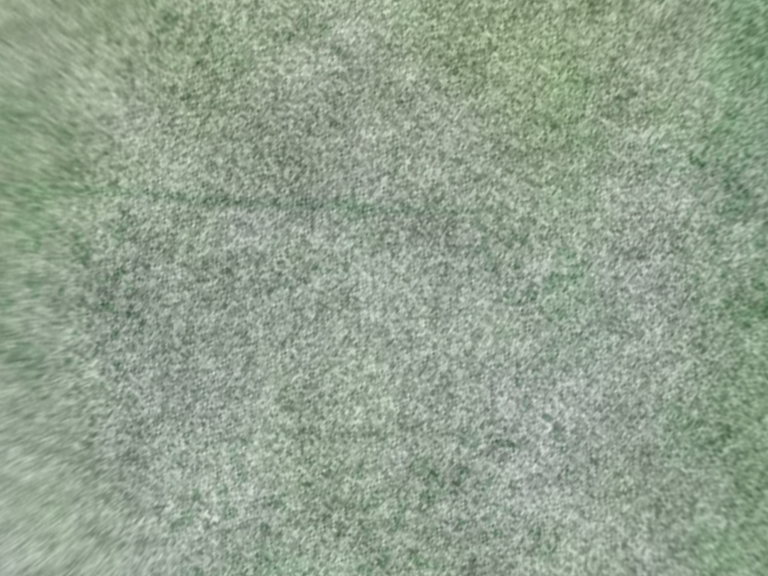
Give the GLSL for this texture, as a Shadertoy shader.

```glsl
// A worn lawn seen from above: fine grass grain, grey and green patches, a faint track.

const vec3 DRY_GREY = vec3(0.598, 0.636, 0.603);
const vec3 GRASS_GREEN = vec3(0.562, 0.638, 0.536);
const vec3 LUSH_SHIFT = vec3(-0.050, 0.002, -0.036);
const vec3 WARM_SHIFT = vec3(0.014, 0.012, -0.018);
const vec3 TUFT_SHIFT = vec3(-0.150, -0.105, -0.130);
const int BLUR_TAPS = 7;

float hash(vec2 cell) {
    return fract(sin(dot(cell, vec2(127.1, 311.7))) * 43758.5453);
}

vec2 rotate(vec2 p, float angle) {
    float c = cos(angle), s = sin(angle);
    return vec2(c * p.x - s * p.y, s * p.x + c * p.y);
}

// Smooth value noise, 0 to 1
float noise(vec2 p) {
    vec2 cell = floor(p), f = fract(p);
    f = f * f * (3.0 - 2.0 * f);
    float low = mix(hash(cell), hash(cell + vec2(1, 0)), f.x);
    float high = mix(hash(cell + vec2(0, 1)), hash(cell + vec2(1, 1)), f.x);
    return mix(low, high, f.y);
}

// Layered noise, centred on zero
float fbm(vec2 p, int octaves) {
    float sum = 0.0, weight = 0.5;
    for (int i = 0; i < octaves; i++) {
        sum += weight * (noise(p) - 0.5);
        p = rotate(p, 0.65) * 2.03 + 17.3;
        weight *= 0.6;
    }
    return sum;
}

// Crossed short blades and small clumps, centred on zero
float grassGrain(vec2 p) {
    float blades = noise(rotate(p, 0.55) * vec2(250.0, 180.0)) - 0.5;
    float crossed = noise(rotate(p, -0.85) * vec2(165.0, 215.0) + 57.0) - 0.5;
    float clumps = noise(rotate(p, 0.20) * vec2(95.0, 110.0) + 31.0) - 0.5;
    return 0.52 * blades + 0.48 * crossed + 0.26 * clumps;
}

// Grain smeared away from the centre, as through a soft lens
float smearedGrain(vec2 p, vec2 smear) {
    float sum = 0.0;
    for (int i = 0; i < BLUR_TAPS; i++) {
        float t = float(i) / float(BLUR_TAPS - 1) - 0.5;
        sum += grassGrain(p + smear * t);
    }
    return sum / float(BLUR_TAPS);
}

// Broken dark line that fades out to the right
float trackMask(vec2 p) {
    float wobble = 0.012 * (noise(vec2(p.x * 9.0, 4.0)) - 0.5);
    float d = p.y - (0.674 - 0.050 * p.x + wobble);
    float breaks = smoothstep(0.10, 0.65, noise(p * vec2(12.0, 25.0)));
    float fade = 1.0 - smoothstep(0.65, 1.00, p.x);
    return exp(-d * d / 0.00012) * fade * (0.45 + 0.55 * breaks);
}

// Sparse dark tufts gathered in a few areas
float tuftMask(vec2 p) {
    float area = smoothstep(0.45, 0.80, noise(p * 5.5 + 8.0));
    float spots = smoothstep(0.62, 0.90, noise(rotate(p, 0.3) * 46.0));
    return area * spots;
}

void mainImage(out vec4 fragColor, in vec2 fragCoord) {
    vec2 p = fragCoord / iResolution.y;
    float aspect = iResolution.x / iResolution.y;
    vec2 fromCentre = p - 0.5 * vec2(aspect, 1.0);
    float radius = length(fromCentre);
    float left = 1.0 - smoothstep(0.0, 0.45, p.x);
    float right = smoothstep(aspect - 0.22, aspect, p.x);

    // Grey and green patches
    float patches = fbm(p * 3.2 + 2.0, 5);
    float greenness = 0.45 + 1.5 * patches + 0.45 * (p.y - 0.5) + 0.40 * right;
    vec3 color = mix(DRY_GREY, GRASS_GREEN, clamp(greenness, -0.2, 1.2));
    float lush = smoothstep(0.10, 0.32, fbm(p * 5.0 + 41.0, 4));
    color += LUSH_SHIFT * (0.55 * lush + 0.35 * right);
    color += WARM_SHIFT * smoothstep(0.45, 0.95, p.y) * (1.0 - right);

    // Broad light and mottling
    float light = 0.11 * fbm(p * 4.0 + 63.0, 3) + 0.17 * fbm(p * 17.0 + 5.0, 3);
    light += 0.022 * (1.0 - smoothstep(0.0, 0.35, p.y));
    light -= 0.038 * right + 0.012 * left;

    // Fine grain, sharp in the middle and smeared at the rim
    float smearLength = 0.022 * smoothstep(0.36, 0.85, radius) * (0.40 + 0.75 * left);
    vec2 smear = fromCentre / max(radius, 0.001) * smearLength;
    light += 0.41 * smearedGrain(p, smear);

    // Track and tufts
    color += TUFT_SHIFT * (0.72 * trackMask(p) + 0.65 * tuftMask(p));
    fragColor = vec4(clamp(color + light, 0.0, 1.0), 1.0);
}
```
